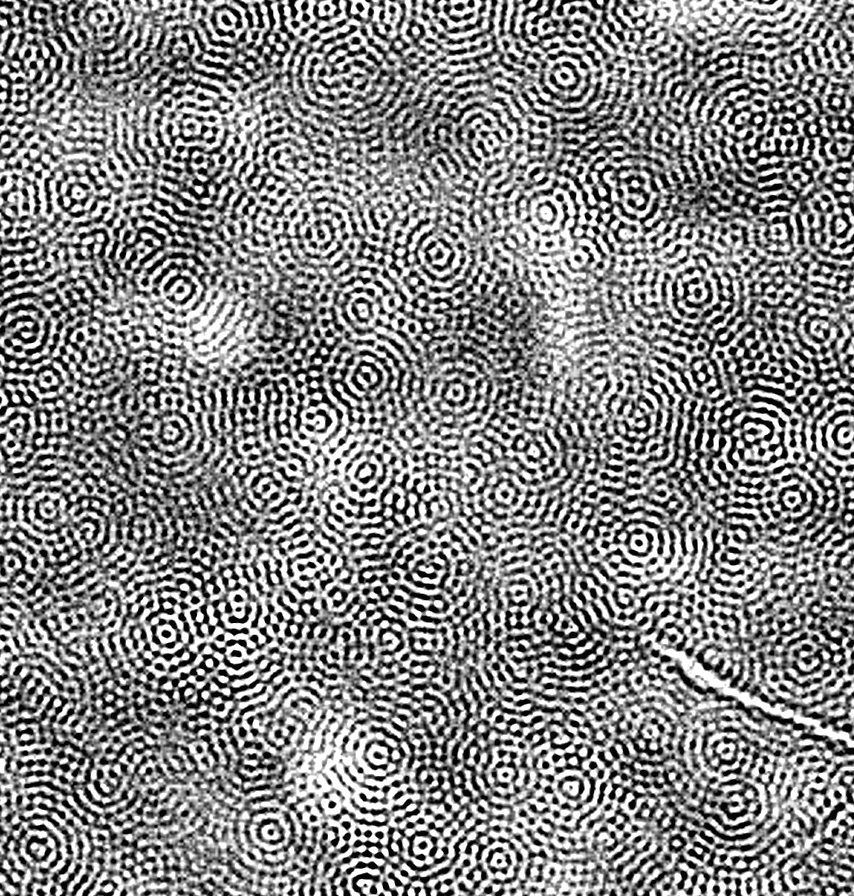
Write a Shadertoy shader that draws this texture.

```glsl
// Grainy interference field: rings spread from scattered centres and overlap
// into dots, stripes and targets. Soft light patches, two bright filaments
// and a fine speckle are added, then the grey level is clipped hard.

const float TAU = 6.2831853;
const float CELLS = 13.0;        // ring centres per canvas height
const float WAVES = 82.0;        // ring periods per canvas height
const float REACH = 2.0;         // ring extent, in cells
const float MEAN_GREY = 0.52;

float hash(vec2 p) {
    return fract(sin(dot(p, vec2(127.1, 311.7))) * 43758.5453);
}

vec2 hash2(vec2 p) {
    return vec2(hash(p), hash(p + 57.3));
}

float valueNoise(vec2 p) {
    vec2 i = floor(p), f = fract(p);
    f = f * f * (3.0 - 2.0 * f);
    float low = mix(hash(i), hash(i + vec2(1, 0)), f.x);
    float high = mix(hash(i + vec2(0, 1)), hash(i + vec2(1, 1)), f.x);
    return mix(low, high, f.y);
}

// Noise centred on zero
float signedNoise(vec2 p, float frequency, float seed) {
    return valueNoise(p * frequency + seed) - 0.5;
}

// Sum of damped circular waves from one jittered centre per cell
float ringField(vec2 p, float cells, float waves) {
    vec2 q = p * cells;
    vec2 home = floor(q);
    float sum = 0.0;
    for (int y = -2; y <= 2; y++) {
        for (int x = -2; x <= 2; x++) {
            vec2 cell = home + vec2(x, y);
            vec2 centre = cell + 0.05 + 0.9 * hash2(cell + 3.7);
            float r = distance(q, centre);
            float fade = max(1.0 - r * r / (REACH * REACH), 0.0);
            float strength = mix(0.55, 1.45, hash(cell + 19.1));
            float phase = 2.4 * (hash(cell + 41.9) - 0.5);
            float wave = cos(TAU * r * waves / cells + phase);
            sum -= strength * fade * wave / sqrt(1.0 + 3.0 * r);
        }
    }
    return sum;
}

// Bright bent line from a to b with dark fringes beside it
float filament(vec2 p, vec2 a, vec2 b, float bend, float width) {
    vec2 along = normalize(b - a);
    vec2 rel = p - a;
    float t = dot(rel, along) / distance(a, b);
    float d = dot(rel, vec2(-along.y, along.x));
    d -= bend * sin(TAU * 0.5 * clamp(t, 0.0, 1.0));
    float ends = smoothstep(-0.1, 0.15, t) * smoothstep(1.1, 0.85, t);
    return ends * cos(TAU * d / (2.2 * width)) * exp(-d * d / (2.5 * width * width));
}

void mainImage(out vec4 fragColor, in vec2 fragCoord) {
    vec2 p = fragCoord / iResolution.y;

    // Rings, slightly warped and of uneven strength
    vec2 warp = vec2(signedNoise(p, 26.0, 5.0), signedNoise(p, 26.0, 71.0));
    float contrast = 0.5 + 0.3 * signedNoise(p, 9.0, 33.0);
    float grey = MEAN_GREY + contrast * ringField(p + 0.004 * warp, CELLS, WAVES);

    // Broad light and dark patches
    grey += 0.32 * signedNoise(p, 14.0, 11.0);
    grey += 0.35 * smoothstep(0.66, 0.98, valueNoise(p * 8.0 + 23.0));

    // Filaments near the lower right
    vec2 bent = p + 0.012 * warp;
    grey += 0.75 * filament(bent, vec2(0.72, 0.29), vec2(0.97, 0.17), -0.012, 0.011);
    grey += 0.5 * filament(bent, vec2(0.88, 0.04), vec2(0.97, 0.11), 0.006, 0.009);

    // Fine speckle
    grey += 0.8 * signedNoise(p, 310.0, 0.0);

    fragColor = vec4(vec3(clamp(grey, 0.015, 0.995)), 1.0);
}
```
